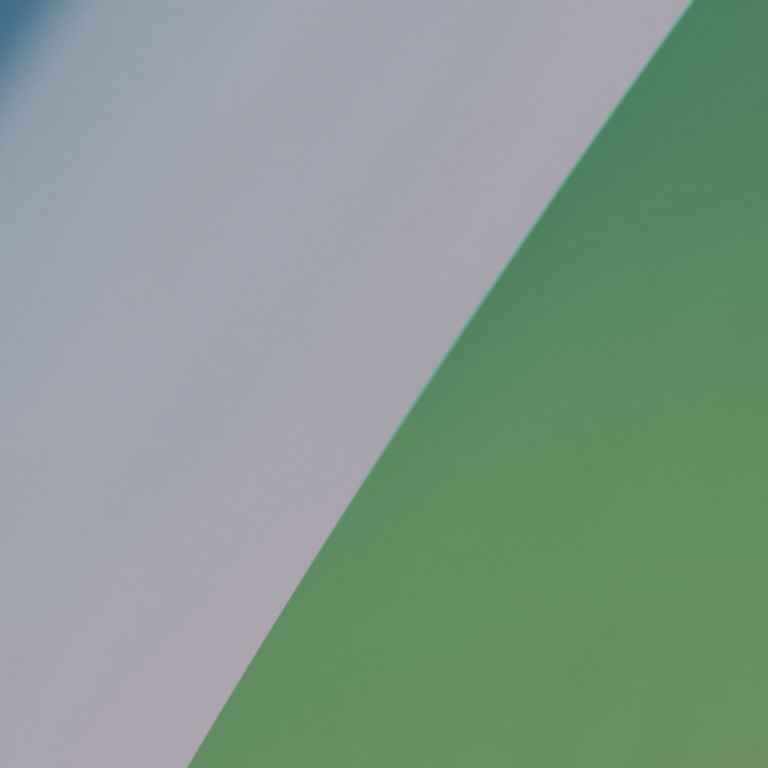
A Shadertoy shader for this background:

```glsl
float hash(vec2 p) {
    vec3 q = fract(vec3(p.xyx) * 0.1031);
    q += dot(q, q.yzx + 33.33);
    return fract((q.x + q.y) * q.z);
}

float valueNoise(vec2 p) {
    vec2 cell = floor(p), f = fract(p);
    f = f * f * (3.0 - 2.0 * f);
    float low = mix(hash(cell), hash(cell + vec2(1, 0)), f.x);
    float high = mix(hash(cell + vec2(0, 1)), hash(cell + vec2(1, 1)), f.x);
    return mix(low, high, f.y);
}

void mainImage(out vec4 fragColor, in vec2 fragCoord) {
    vec2 uv = fragCoord / iResolution.xy;
    float pixel = 1.0 / min(iResolution.x, iResolution.y);

    // Signed distance to the slightly bowed diagonal, positive on the green side
    float edgeX = 0.2435 + 0.6585 * uv.y - 0.066 * uv.y * (1.0 - uv.y);
    float edge = (uv.x - edgeX) * 0.835;

    // Distance across the sheet from the upper left corner
    float corner = dot(uv - vec2(0.0, 1.0), vec2(0.83, -0.56));

    // Faint streaks running along the diagonal
    vec2 along = vec2(dot(uv, vec2(0.55, 0.835)) * 4.0, edge * 16.0);
    float streak = valueNoise(along + 20.0) - 0.5;

    // Pale sheet, cool at the left and warmer toward the edge and bottom
    vec3 pale = mix(vec3(0.565, 0.625, 0.675), vec3(0.625, 0.645, 0.69),
                    smoothstep(0.08, 0.36, corner));
    float warmth = smoothstep(-0.28, 0.0, edge) * 0.65 + 0.4 * smoothstep(0.55, 0.0, uv.y);
    pale = mix(pale, vec3(0.675, 0.645, 0.685), min(warmth, 1.0));
    pale += streak * 0.012;

    // Soft blue shadow in the corner
    vec3 blue = mix(vec3(0.25, 0.42, 0.53), vec3(0.36, 0.49, 0.58),
                    smoothstep(0.0, 0.08, corner));
    pale = mix(blue, pale, smoothstep(0.025, 0.125, corner));

    // Green field, lighter and yellower toward the lower right
    float depth = 1.0 - uv.y + 0.35 * edge;
    vec3 green = mix(vec3(0.315, 0.51, 0.375), vec3(0.395, 0.56, 0.38),
                     smoothstep(0.05, 0.9, depth));
    green = mix(green, vec3(0.43, 0.56, 0.39), smoothstep(0.9, 1.35, depth));
    green -= vec3(0.02, 0.012, 0.0) * exp(-max(edge, 0.0) * 18.0);
    green += streak * 0.01;

    // Join with a thin teal rim that fades out toward the bottom
    float softness = max(0.0022, pixel);
    vec3 color = mix(pale, green, smoothstep(-softness, softness, edge));
    float rim = exp(-pow(edge / 0.0028, 2.0)) * smoothstep(0.25, 0.5, uv.y);
    color = mix(color, vec3(0.42, 0.66, 0.59), rim * 0.65);

    // Fine grain
    color += (valueNoise(uv * 170.0) - 0.5) * 0.008;
    fragColor = vec4(color, 1.0);
}
```
